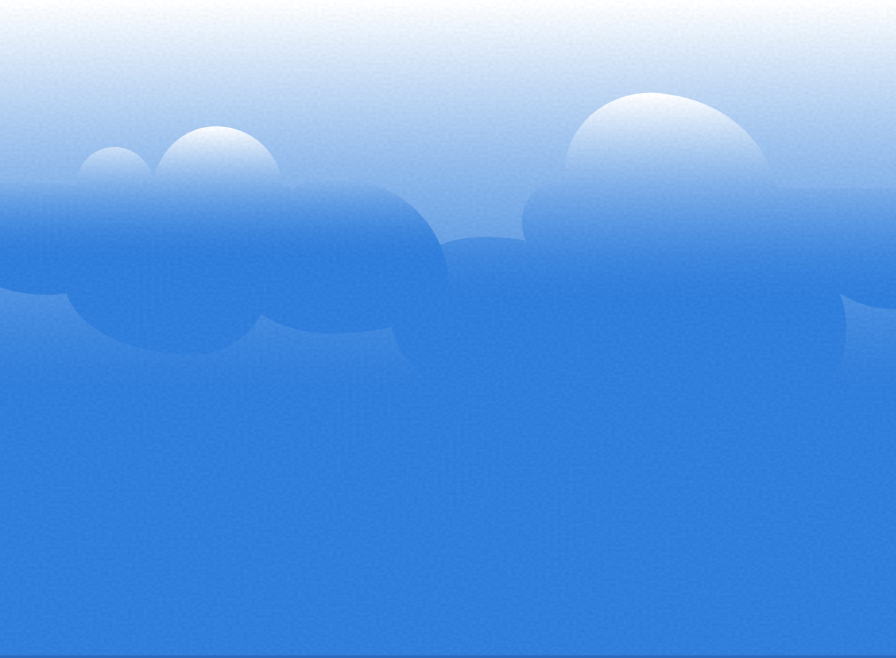
Reproduce this background procedurally as a WebGL 1 fragment shader.

```glsl
precision highp float;

uniform vec2 u_resolution;

const float ASPECT = 512.0 / 376.0;
const vec3 DEEP_BLUE = vec3(0.192, 0.498, 0.862);
const vec3 WHITE = vec3(1.0);
const vec3 BASE_LINE = vec3(0.17, 0.42, 0.75);
const float BASE_HEIGHT = 0.004;

// Each fade runs from white at its top down to blue at its foot.
const vec2 SKY_FADE = vec2(1.0, 0.415);
const vec2 LEFT_FADE = vec2(0.809, 0.610);
const vec2 RIGHT_FADE = vec2(0.858, 0.548);
const float SKY_CURVE = 1.35;
const float CLOUD_CURVE = 1.6;

const vec2 GRAIN_SCALE = vec2(170.0, 230.0);
const float GRAIN_STRENGTH = 0.028;

// Gradient noise
vec2 randomGradient(vec2 cell) {
  float angle = 6.2832 * fract(sin(dot(cell, vec2(127.1, 311.7))) * 43758.5);
  return vec2(cos(angle), sin(angle));
}

float cornerValue(vec2 cell, vec2 local, vec2 corner) {
  return dot(randomGradient(cell + corner), local - corner);
}

float gradientNoise(vec2 p) {
  vec2 cell = floor(p);
  vec2 local = fract(p);
  vec2 blend = local * local * (3.0 - 2.0 * local);
  float low = mix(cornerValue(cell, local, vec2(0.0, 0.0)),
                  cornerValue(cell, local, vec2(1.0, 0.0)), blend.x);
  float high = mix(cornerValue(cell, local, vec2(0.0, 1.0)),
                   cornerValue(cell, local, vec2(1.0, 1.0)), blend.x);
  return mix(low, high, blend.y);
}

// Lopsided ellipse; radii are left, right, up, down.
float lobe(vec2 p, vec2 center, vec4 radii) {
  vec2 d = p - center;
  vec2 r = vec2(d.x < 0.0 ? radii.x : radii.y, d.y > 0.0 ? radii.z : radii.w);
  float k = length(d / r);
  return k * (k - 1.0) / (length(d / (r * r)) + 0.0001);
}

float box(vec2 p, vec2 center, vec2 halfSize) {
  vec2 d = abs(p - center) - halfSize;
  return length(max(d, 0.0)) + min(max(d.x, d.y), 0.0);
}

// Cloud outlines
float leftCloud(vec2 p) {
  float d = box(p, vec2(0.204, 0.645), vec2(0.239, 0.072));
  d = min(d, lobe(p, vec2(0.174, 0.718), vec4(0.0585)));
  d = min(d, lobe(p, vec2(0.328, 0.707), vec4(0.096, 0.103, 0.101, 0.1)));
  d = min(d, lobe(p, vec2(0.0, 0.645), vec4(0.129, 0.129, 0.087, 0.07)));
  d = min(d, lobe(p, vec2(0.071, 0.637), vec4(0.142, 0.142, 0.085, 0.085)));
  d = min(d, lobe(p, vec2(0.293, 0.574), vec4(0.195, 0.117, 0.05, 0.113)));
  return min(d, lobe(p, vec2(0.505, 0.566), vec4(0.133, 0.177, 0.165, 0.073)));
}

float rightCloud(vec2 p) {
  float d = box(p, vec2(1.117, 0.649), vec2(0.284, 0.065));
  d = min(d, box(p, vec2(0.984, 0.495), vec2(0.239, 0.098)));
  d = min(d, lobe(p, vec2(0.989, 0.738), vec4(0.131, 0.131, 0.121, 0.1)));
  d = min(d, lobe(p, vec2(0.989, 0.681), vec4(0.131, 0.195, 0.177, 0.1)));
  d = min(d, lobe(p, vec2(0.848, 0.663), vec4(0.055, 0.055, 0.059, 0.059)));
  d = min(d, lobe(p, vec2(0.736, 0.535), vec4(0.145, 0.195, 0.105, 0.14)));
  d = min(d, lobe(p, vec2(1.362, 0.619), vec4(0.124, 0.124, 0.085, 0.089)));
  return min(d, lobe(p, vec2(1.135, 0.504), vec4(0.2, 0.151, 0.142, 0.2)));
}

vec3 fadeColor(float y, vec2 fade, float curve) {
  float whiteness = clamp((y - fade.y) / (fade.x - fade.y), 0.0, 1.0);
  return mix(DEEP_BLUE, WHITE, pow(whiteness, curve));
}

float coverage(float d) {
  float edge = 0.75 / u_resolution.y;
  return 1.0 - smoothstep(-edge, edge, d);
}

void main() {
  vec2 p = gl_FragCoord.xy / u_resolution * vec2(ASPECT, 1.0);

  // Sky, then the clouds from back to front
  vec3 color = fadeColor(p.y, SKY_FADE, SKY_CURVE);
  color = mix(color, fadeColor(p.y, RIGHT_FADE, CLOUD_CURVE), coverage(rightCloud(p)));
  color = mix(color, fadeColor(p.y, LEFT_FADE, CLOUD_CURVE), coverage(leftCloud(p)));

  // Paper grain and the thin dark foot
  color += GRAIN_STRENGTH * gradientNoise(p * GRAIN_SCALE);
  color = mix(color, BASE_LINE, coverage(p.y - BASE_HEIGHT));

  gl_FragColor = vec4(clamp(color, 0.0, 1.0), 1.0);
}
```
